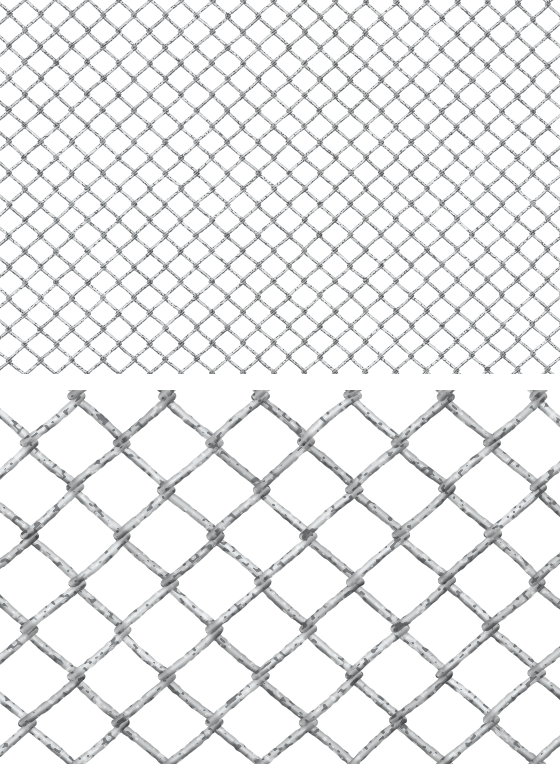
Top, the full canvas; bottom, a detail of the centre.
Reproduce this texture procedurally as a Shadertoy shader.

```glsl
// Galvanised chain-link fence on white: zigzag wires that hook at every node.
// The plane is turned into a diagonal lattice; each straight run between two
// nodes is a tilted capsule with a lit core, a shadowed underside and grit.
#define PITCH 0.0820              // width of one diamond, in canvas heights
#define ANCHOR vec2(0.855, 0.537) // position of one node
#define RADIUS 0.066              // wire radius, in lattice units
#define HOOK 0.045                // sideways shift and overshoot at a node
#define WOBBLE 0.045              // unevenness of the mesh
#define GRIT 0.60                 // strength of the dark wear
#define BLEACH 0.45               // strength of the blown-out flecks

const vec3 PAPER = vec3(1.0);
const vec3 ZINC_LIGHT = vec3(0.88, 0.89, 0.90);
const vec3 ZINC_MID = vec3(0.69, 0.70, 0.70);
const vec3 ZINC_DARK = vec3(0.27, 0.28, 0.29);

float hash(vec2 p) {
    vec3 q = fract(vec3(p.xyx) * 0.1031);
    q += dot(q, q.yzx + 33.33);
    return fract((q.x + q.y) * q.z);
}

float noise(vec2 p) {
    vec2 i = floor(p), f = fract(p);
    f = f * f * (3.0 - 2.0 * f);
    return mix(mix(hash(i), hash(i + vec2(1, 0)), f.x),
               mix(hash(i + vec2(0, 1)), hash(i + 1.0), f.x), f.y);
}

// Canvas position to diamond units; the mesh shrinks slightly to the right.
vec2 meshCoords(vec2 p) {
    vec2 d = p - ANCHOR;
    vec2 pitch = vec2(PITCH - 0.0013 * d.x,
                      PITCH + 0.0008 - 0.0020 * d.x + 0.0018 * d.y);
    vec2 sway = vec2(noise(p * 14.0 + 50.0), noise(p * 14.0 + 90.0)) - 0.5;
    return d / pitch + WOBBLE * sway;
}

// Surface colour; side runs from -1 (lit edge) to 1 (shadowed edge).
vec3 wireColor(float side, float along, vec2 id) {
    float lane = hash(id) * 40.0;
    float wear = noise(vec2(along * 5.0 + 70.0, lane));
    float speck = noise(vec2(along * 17.0 + 200.0, lane + side * 1.5));
    float rim = 0.8 * smoothstep(0.2, 1.0, -side);
    float shade = smoothstep(-0.15, 0.85, side);
    vec3 c = mix(ZINC_LIGHT, ZINC_MID, max(rim, shade));
    c *= 0.88 + 0.16 * hash(id + 17.0);
    c = mix(c, ZINC_DARK, GRIT * shade * smoothstep(0.2, 0.75, wear));
    c = mix(c, ZINC_DARK, GRIT * smoothstep(0.68, 0.85, speck));
    return mix(c, PAPER, BLEACH * smoothstep(0.30, 0.12, speck));
}

// Paints every run of one direction; shadowSide is the sign of the dark edge.
vec3 paintRuns(vec3 base, float along, float across, float shadowSide,
               float family, float pixel) {
    float line = round(across);
    for (int k = -1; k <= 1; k++) {
        float start = floor(along) + float(k);
        float t = along - start;
        vec2 id = vec2(line, start) + 100.0 + family;
        float bend = 0.05 * (hash(id + 5.0) - 0.5) * t * (1.0 - t) * 4.0;
        float s = across - line - HOOK * (2.0 * t - 1.0) - bend;
        float beyond = max(abs(t - 0.5) - 0.5 - HOOK, 0.0);
        float rough = 0.014 * (noise(vec2(along * 13.0 + 300.0, line + family)) - 0.5);
        float dist = length(vec2(s, beyond)) - RADIUS - rough;
        float cover = clamp(0.5 - dist / pixel, 0.0, 1.0);
        vec3 c = wireColor(clamp(shadowSide * s / RADIUS, -1.0, 1.0), along, id);
        // contact shadow where the wires hook together
        float node = min(abs(t), abs(t - 1.0));
        c *= 1.0 - 0.22 * smoothstep(0.17, 0.04, node);
        base = mix(base, c, cover);
    }
    return base;
}

void mainImage(out vec4 fragColor, in vec2 fragCoord) {
    vec2 p = fragCoord / iResolution.y;
    vec2 m = meshCoords(p);
    float rising = m.x + m.y, falling = m.x - m.y;
    float pixel = 1.4142 / (PITCH * iResolution.y);

    // falling runs lie behind, rising runs pass in front
    vec3 color = paintRuns(PAPER, falling, rising, -1.0, 0.0, pixel);
    color = paintRuns(color, rising, falling, 1.0, 57.0, pixel);
    fragColor = vec4(color, 1.0);
}
```
